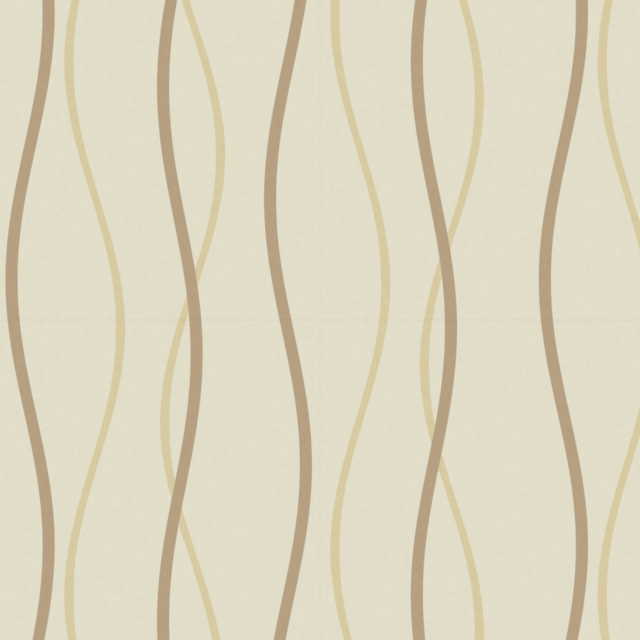
Write a Shadertoy shader that draws this pattern.

```glsl
// Wavy vertical ribbons: broad brown strands over slender straw ones on cream paper.
// Each strand is a cosine curve measured by slope-corrected distance and wrapped
// in a square tile; gradient noise adds paper grain, with two faint sheet seams.

const float TAU = 6.2831853;
const float TILE = 0.8333;             // repeat across and down

const vec3 PAPER = vec3(0.886, 0.868, 0.790);
const vec3 BROWN = vec3(0.710, 0.627, 0.508);
const vec3 STRAW = vec3(0.845, 0.793, 0.628);

const float BROWN_WIDTH = 0.0190;
const float STRAW_WIDTH = 0.0146;
const float BROWN_TAPER = 0.05;        // width lost on the steepest parts
const float STRAW_TAPER = 0.22;

const float GRAIN_SCALE = 130.0;
const float GRAIN_AMOUNT = 0.012;
const float SEAM_WIDTH = 0.0018;
const float SEAM_DARKEN = 0.020;

// Strands as (centre x, sway, height of the rightmost bend).
const vec3 BROWN_STRANDS[4] = vec3[4](
    vec3(0.047, 0.0290, 0.980), vec3(0.281, 0.0262, 0.447),
    vec3(0.450, 0.0280, 0.273), vec3(0.678, 0.0267, 0.487));
const vec3 STRAW_STRANDS[4] = vec3[4](
    vec3(0.148, 0.0404, 0.486), vec3(0.301, 0.0436, 0.757),
    vec3(0.563, 0.0397, 0.557), vec3(0.706, 0.0430, 0.846));

vec2 hashGradient(ivec2 cell) {
    uint h = uint(cell.x) * 1597334677u ^ uint(cell.y) * 3812015801u;
    h = (h ^ (h >> 15)) * 2246822519u;
    h ^= h >> 13;
    float angle = TAU * float(h & 65535u) / 65536.0;
    return vec2(cos(angle), sin(angle));
}

float gradientNoise(vec2 p) {
    ivec2 i = ivec2(floor(p));
    vec2 f = fract(p);
    vec2 u = f * f * f * (f * (f * 6.0 - 15.0) + 10.0);
    vec2 e = vec2(0.0, 1.0);
    float a = dot(hashGradient(i), f);
    float b = dot(hashGradient(i + ivec2(1, 0)), f - e.yx);
    float c = dot(hashGradient(i + ivec2(0, 1)), f - e.xy);
    float d = dot(hashGradient(i + ivec2(1, 1)), f - e.yy);
    return mix(mix(a, b, u.x), mix(c, d, u.x), u.y);
}

// Coverage of one strand, repeated across by the tile width.
float strandMask(vec2 p, vec3 strand, float width, float taper, float blur) {
    float phase = TAU * (p.y - strand.z) / TILE;
    float slope = -strand.y * TAU / TILE * sin(phase);
    float offset = p.x - strand.x - strand.y * cos(phase);
    offset = mod(offset + 0.5 * TILE, TILE) - 0.5 * TILE;
    float dist = abs(offset) * inversesqrt(1.0 + slope * slope);
    float halfWidth = 0.5 * width * (1.0 - taper * abs(sin(phase)));
    return 1.0 - smoothstep(-blur, blur, dist - halfWidth);
}

void mainImage(out vec4 fragColor, in vec2 fragCoord) {
    vec2 p = fragCoord / iResolution.y;
    float blur = max(1.0 / iResolution.y, 0.0012);

    // Strands: brown passes over straw
    float brownMask = 0.0;
    float strawMask = 0.0;
    for (int i = 0; i < 4; i++) {
        brownMask = max(brownMask,
            strandMask(p, BROWN_STRANDS[i], BROWN_WIDTH, BROWN_TAPER, blur));
        strawMask = max(strawMask,
            strandMask(p, STRAW_STRANDS[i], STRAW_WIDTH, STRAW_TAPER, blur));
    }
    vec3 color = mix(PAPER, STRAW, strawMask);
    color = mix(color, BROWN, brownMask);

    // Paper grain: fine tooth plus a softer mottle
    float grain = gradientNoise(p * GRAIN_SCALE)
                + 0.5 * gradientNoise(p * GRAIN_SCALE * 0.3 + 17.0);
    color += GRAIN_AMOUNT * grain;

    // Faint seams halfway across and up
    vec2 seam = 1.0 - smoothstep(vec2(0.0), vec2(SEAM_WIDTH + 0.5 * blur), abs(p - 0.5));
    color -= SEAM_DARKEN * max(0.6 * seam.x, seam.y);

    fragColor = vec4(clamp(color, 0.0, 1.0), 1.0);
}
```
